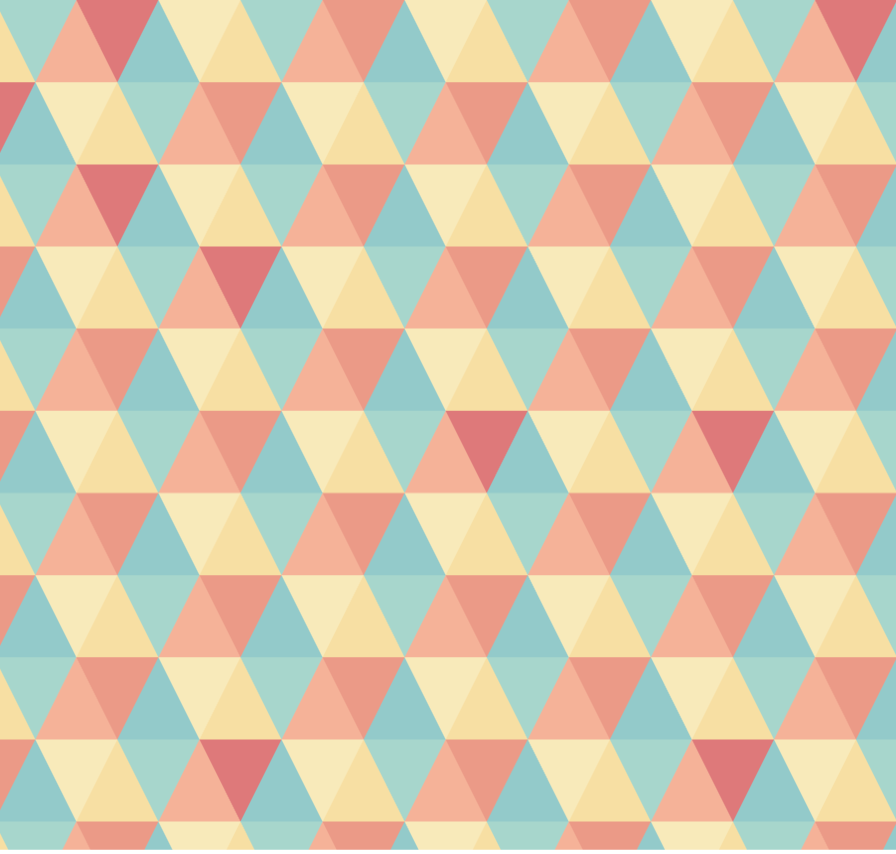
Write a Shadertoy shader that draws this pattern.

```glsl
// Rows of pastel triangles, paired into salmon, teal and cream rhombi.
// Two skewed coordinates number the triangles along a row; every other row
// shifts by half a period, and a hash turns some dark salmon triangles red.

const float SIDE = 0.0916;          // triangle base, in canvas widths
const float ROW_HEIGHT = 0.0917;    // triangle height, in canvas widths
const float FIRST_APEX = 0.0852;    // x of the first light salmon apex
const float ROW_SHIFT = 1.5;        // offset of odd rows, in sides
const float RED_CHANCE = 0.2;       // share of dark salmon turned red
const float BOTTOM_MARGIN = 0.0045; // white strip, in canvas widths
const float SOFTNESS = 1.4;         // smoothing footprint, in pixels
const int SAMPLES = 4;              // smoothing samples per axis

const vec3 SALMON_LIGHT = vec3(0.960, 0.700, 0.597);
const vec3 SALMON_DARK  = vec3(0.922, 0.604, 0.530);
const vec3 TEAL_DARK    = vec3(0.576, 0.792, 0.792);
const vec3 CREAM_LIGHT  = vec3(0.973, 0.918, 0.730);
const vec3 CREAM_DARK   = vec3(0.970, 0.875, 0.640);
const vec3 TEAL_LIGHT   = vec3(0.655, 0.840, 0.800);
const vec3 RED          = vec3(0.870, 0.475, 0.478);
const vec3 WHITE        = vec3(1.0);

float hash(vec2 p) {
    return fract(sin(dot(p, vec2(127.1, 311.7))) * 43758.5453);
}

// Colour of one of the six triangles in a period.
vec3 triangleColor(int index, vec2 cell) {
    if (index == 0) return SALMON_LIGHT;
    if (index == 1) return hash(cell) < RED_CHANCE ? RED : SALMON_DARK;
    if (index == 2) return TEAL_DARK;
    if (index == 3) return CREAM_LIGHT;
    if (index == 4) return CREAM_DARK;
    return TEAL_LIGHT;
}

// p is measured from the upper left, in canvas widths.
vec3 pattern(vec2 p) {
    float row = floor(p.y / ROW_HEIGHT);
    float v = p.y / ROW_HEIGHT - row;
    float u = (p.x - FIRST_APEX) / SIDE - ROW_SHIFT * mod(row, 2.0);

    // Each slanted edge crossed advances the triangle number by one.
    float number = floor(u + 0.5 * v) + floor(u - 0.5 * v) + 1.0;
    float period = floor((number + 0.5) / 6.0);
    return triangleColor(int(number - 6.0 * period), vec2(period, row));
}

void mainImage(out vec4 fragColor, in vec2 fragCoord) {
    vec3 sum = vec3(0.0);
    for (int j = 0; j < SAMPLES; j++) {
        for (int i = 0; i < SAMPLES; i++) {
            vec2 offset = (vec2(i, j) + 0.5) / float(SAMPLES) - 0.5;
            vec2 q = (fragCoord + SOFTNESS * offset) / iResolution.x;
            float top = iResolution.y / iResolution.x;
            vec2 p = vec2(q.x, max(top - q.y, 0.0));
            sum += q.y < BOTTOM_MARGIN ? WHITE : pattern(p);
        }
    }
    fragColor = vec4(sum / float(SAMPLES * SAMPLES), 1.0);
}
```
